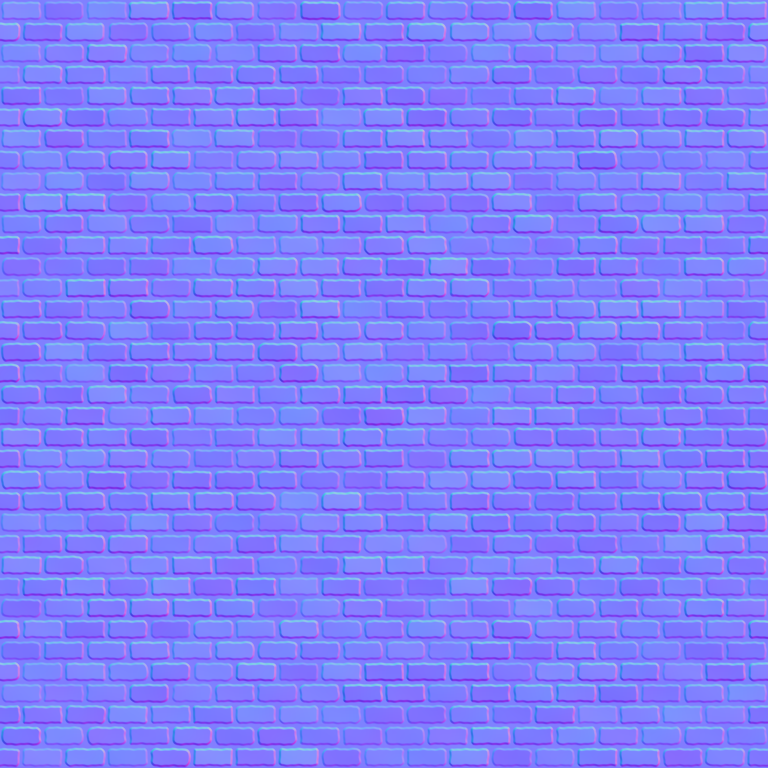
Give the GLSL for this texture map, as a Shadertoy shader.

```glsl
#define BRICKS vec2(18.0, 36.0)    // bricks across, courses up
#define HALF_SIZE vec2(0.925, 0.42) // brick half extent, in course heights
#define CORNER 0.18
#define BEVEL 0.105
#define LIFT_MIN 0.03
#define LIFT_MAX 0.075
#define TILT vec2(0.05, 0.13)
#define WOBBLE 0.013
#define MORTAR_WAVE 0.013
#define SLOPE_STEP 0.032

const float TAU = 6.2831853;

vec4 hash4(vec2 cell, float seed) {
    vec4 p = fract(vec4(cell.xyx, cell.y + seed) * vec4(0.1031, 0.1030, 0.0973, 0.1099) + seed * 0.137);
    p += dot(p, p.wzxy + 33.33);
    return fract((p.xxyz + p.yzzw) * p.zywx);
}

float roundedBox(vec2 p, vec2 halfSize, float radius) {
    vec2 q = abs(p) - halfSize + radius;
    return length(max(q, 0.0)) + min(max(q.x, q.y), 0.0) - radius;
}

// Broad waves with whole periods over the canvas
float broadWaves(vec2 uv) {
    float a = sin(TAU * (11.0 * uv.x + 3.0 * uv.y)) * sin(TAU * (10.0 * uv.y - 2.0 * uv.x));
    float b = sin(TAU * (5.0 * uv.x - 9.0 * uv.y) + 1.7);
    return MORTAR_WAVE * (a + 0.7 * b);
}

// Height in x, lean of the brick face in yz.
// Position is in course heights; one brick cell is 2 by 1
vec3 wall(vec2 pos) {
    vec2 grid = pos * vec2(0.5, 1.0);
    grid.x += 0.5 * mod(floor(grid.y) + 1.0, 2.0);
    vec2 cell = mod(floor(grid), BRICKS);
    vec2 p = (fract(grid) - 0.5) * vec2(2.0, 1.0);

    vec4 shape = hash4(cell, 1.0);
    vec4 phase = hash4(cell, 2.0) * TAU;
    vec4 pose = hash4(cell.yx + 41.0, 4.0);

    // Chipped, uneven outline
    vec2 q = p - (shape.xy - 0.5) * vec2(0.035, 0.02);
    q += WOBBLE * sin(q.yx * vec2(8.0, 7.0) + phase.xy);
    q += 0.6 * WOBBLE * sin(q.yx * vec2(13.0, 16.0) + phase.zw);
    vec2 halfSize = HALF_SIZE + vec2(0.03, 0.015) * (shape.zw - 0.5);
    float d = roundedBox(q, halfSize, CORNER * mix(0.6, 1.5, shape.w));
    float mask = 1.0 - smoothstep(-BEVEL, 0.02, d);

    // Each brick leans and stands out by its own amount
    float lift = mix(LIFT_MIN, LIFT_MAX, pose.z);
    vec2 lean = (pose.xy * 2.0 - 1.0) * TILT;
    float height = broadWaves(pos / (BRICKS * vec2(2.0, 1.0))) + mask * lift;
    return vec3(height, lean * mask);
}

void mainImage(out vec4 fragColor, in vec2 fragCoord) {
    vec2 pos = fragCoord / iResolution.xy * BRICKS * vec2(2.0, 1.0);
    vec2 e = vec2(SLOPE_STEP, 0.0);
    vec3 right = wall(pos + e.xy), left = wall(pos - e.xy);
    vec3 above = wall(pos + e.yx), below = wall(pos - e.yx);

    // Bevel slope from central differences, plus the averaged lean
    vec2 slope = vec2(right.x - left.x, above.x - below.x) / (2.0 * SLOPE_STEP);
    slope += 0.25 * (right.yz + left.yz + above.yz + below.yz);
    vec3 normal = normalize(vec3(-slope, 1.0));

    fragColor = vec4(normal * 0.5 + 0.5, 1.0);
}
```
